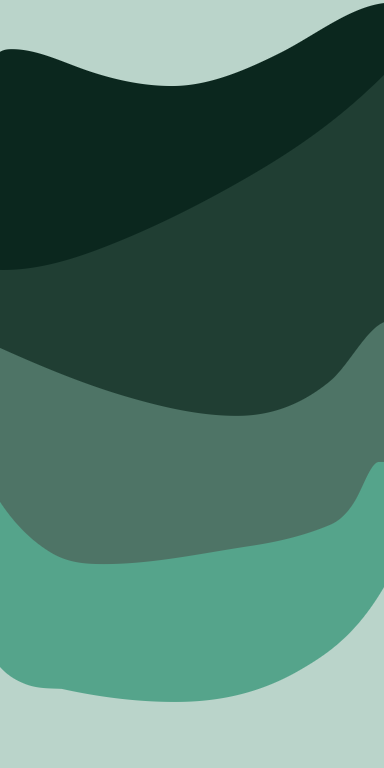
Give the GLSL for this background, as a Shadertoy shader.

```glsl
// Layered flat waves in deep greens over a pale mint ground.

const vec3 MINT   = vec3(0.729, 0.831, 0.792);
const vec3 FOREST = vec3(0.043, 0.153, 0.118);
const vec3 PINE   = vec3(0.125, 0.243, 0.200);
const vec3 SAGE   = vec3(0.306, 0.455, 0.400);
const vec3 JADE   = vec3(0.333, 0.643, 0.545);

// Canvas space: x runs 0..1, y runs 0..2 from the bottom.
const vec2 CANVAS = vec2(1.0, 2.0);

// Crest knots: (x, height, slope). Repeated x values make a kink or pad the end.
const int KNOTS = 7;
const vec3 FOREST_TOP[KNOTS] = vec3[KNOTS](
    vec3(0.0, 1.865, 0.6), vec3(0.031, 1.872, 0.0), vec3(0.234, 1.814, -0.33),
    vec3(0.448, 1.776, 0.0), vec3(0.729, 1.862, 0.5), vec3(1.0, 1.992, 0.12),
    vec3(1.0, 1.992, 0.12));
const vec3 PINE_TOP[KNOTS] = vec3[KNOTS](
    vec3(0.0, 1.297, -0.02), vec3(0.260, 1.352, 0.38), vec3(0.651, 1.542, 0.58),
    vec3(1.0, 1.805, 1.0), vec3(1.0, 1.805, 1.0), vec3(1.0, 1.805, 1.0),
    vec3(1.0, 1.805, 1.0));
const vec3 SAGE_TOP[KNOTS] = vec3[KNOTS](
    vec3(0.0, 1.094, -0.45), vec3(0.333, 0.966, -0.29), vec3(0.617, 0.917, 0.0),
    vec3(0.859, 1.007, 0.82), vec3(1.0, 1.161, 0.4), vec3(1.0, 1.161, 0.4),
    vec3(1.0, 1.161, 0.4));
const vec3 JADE_TOP[KNOTS] = vec3[KNOTS](
    vec3(0.0, 0.693, -1.5), vec3(0.130, 0.5625, -0.62), vec3(0.271, 0.531, 0.0),
    vec3(0.651, 0.578, 0.15), vec3(0.859, 0.633, 0.42), vec3(0.924, 0.695, 1.65),
    vec3(0.987, 0.797, 0.0));
const vec3 GROUND_TOP[KNOTS] = vec3[KNOTS](
    vec3(0.0, 0.263, -1.1), vec3(0.065, 0.219, -0.4), vec3(0.161, 0.206, -0.05),
    vec3(0.161, 0.206, -0.22), vec3(0.456, 0.172, 0.0), vec3(0.781, 0.255, 0.58),
    vec3(1.0, 0.471, 1.7));

// Cubic Hermite curve between two knots.
float hermite(vec3 a, vec3 b, float x) {
    float span = b.x - a.x;
    float t = clamp((x - a.x) / span, 0.0, 1.0);
    float s = 1.0 - t;
    return s * s * ((1.0 + 2.0 * t) * a.y + t * span * a.z)
         + t * t * ((1.0 + 2.0 * s) * b.y - s * span * b.z);
}

// Height of a crest at x.
float crest(vec3 knots[KNOTS], float x) {
    float height = knots[0].y;
    for (int i = 0; i < KNOTS - 1; i++) {
        vec3 a = knots[i];
        vec3 b = knots[i + 1];
        if (x >= a.x && b.x > a.x) height = hermite(a, b, x);
    }
    return height;
}

// Paint everything below a crest, with a one-pixel soft edge.
vec3 paintBelow(vec3 base, vec3 tint, vec3 knots[KNOTS], vec2 p) {
    float depth = crest(knots, p.x) - p.y;
    float pixel = max(length(vec2(dFdx(depth), dFdy(depth))), 1e-5);
    return mix(base, tint, clamp(depth / pixel + 0.5, 0.0, 1.0));
}

void mainImage(out vec4 fragColor, in vec2 fragCoord) {
    vec2 p = fragCoord / iResolution.xy * CANVAS;

    // Layers from back to front
    vec3 color = MINT;
    color = paintBelow(color, FOREST, FOREST_TOP, p);
    color = paintBelow(color, PINE, PINE_TOP, p);
    color = paintBelow(color, SAGE, SAGE_TOP, p);
    color = paintBelow(color, JADE, JADE_TOP, p);
    color = paintBelow(color, MINT, GROUND_TOP, p);

    fragColor = vec4(color, 1.0);
}
```
